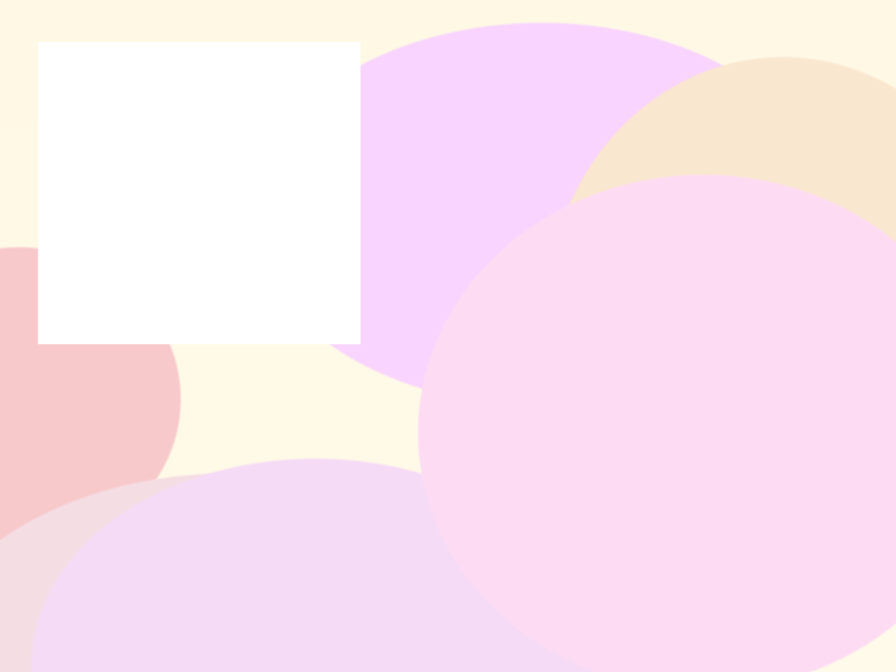
This background is drawn by a WebGL 1 fragment shader. Its source:

```glsl
precision highp float;
// Flat pastel composition: overlapping ellipses on a cream ground with a
// white panel on top. Each shape is a signed distance turned into soft
// coverage, then painted over the layers beneath it, back to front.

uniform vec2 u_resolution;

#define ASPECT 1.33333
#define ELLIPSE_SOFTNESS 0.0026
#define PANEL_SOFTNESS 0.0013
#define CREAM_TOP vec3(1.0, 0.973, 0.895)
#define CREAM_BASE vec3(1.0, 0.981, 0.914)
#define ROSE vec3(0.970, 0.790, 0.798)
#define BLUSH vec3(0.960, 0.868, 0.895)
#define LILAC vec3(0.965, 0.859, 0.965)
#define ORCHID vec3(0.975, 0.832, 0.995)
#define PEACH vec3(0.981, 0.907, 0.812)
#define PINK vec3(0.992, 0.863, 0.953)

// Approximate signed distance, corrected by the gradient of the implicit form.
float ellipseDistance(vec2 p, vec2 center, vec2 radii) {
  vec2 q = (p - center) / radii;
  float k = length(q);
  return k * (k - 1.0) / max(length(q / radii), 1e-4);
}

float boxDistance(vec2 p, vec2 center, vec2 halfSize) {
  vec2 d = abs(p - center) - halfSize;
  return length(max(d, 0.0)) + min(max(d.x, d.y), 0.0);
}

float coverage(float dist, float softness) {
  return 1.0 - smoothstep(-softness, softness, dist);
}

vec3 paintEllipse(vec3 below, vec3 tint, vec2 p, vec2 center, vec2 radii) {
  return mix(below, tint, coverage(ellipseDistance(p, center, radii), ELLIPSE_SOFTNESS));
}

void main() {
  // One unit is the canvas height.
  vec2 uv = gl_FragCoord.xy / u_resolution;
  vec2 p = uv * vec2(ASPECT, 1.0);

  // Cream ground, slightly lighter toward the bottom
  vec3 color = mix(CREAM_BASE, CREAM_TOP, uv.y);

  // Lower left group
  color = paintEllipse(color, ROSE, p, vec2(0.028, 0.406), vec2(0.241, 0.226));
  color = paintEllipse(color, BLUSH, p, vec2(0.339, -0.050), vec2(0.483, 0.3455));
  color = paintEllipse(color, LILAC, p, vec2(0.469, 0.012), vec2(0.422, 0.3055));

  // Upper right group
  color = paintEllipse(color, ORCHID, p, vec2(0.806, 0.681), vec2(0.429, 0.285));
  color = paintEllipse(color, PEACH, p, vec2(1.165, 0.528), vec2(0.352, 0.387));
  color = paintEllipse(color, PINK, p, vec2(1.047, 0.356), vec2(0.425, 0.384));

  // White panel
  float panel = boxDistance(p, vec2(0.2965, 0.7127), vec2(0.240, 0.2249));
  color = mix(color, vec3(1.0), coverage(panel, PANEL_SOFTNESS));

  gl_FragColor = vec4(color, 1.0);
}
```
